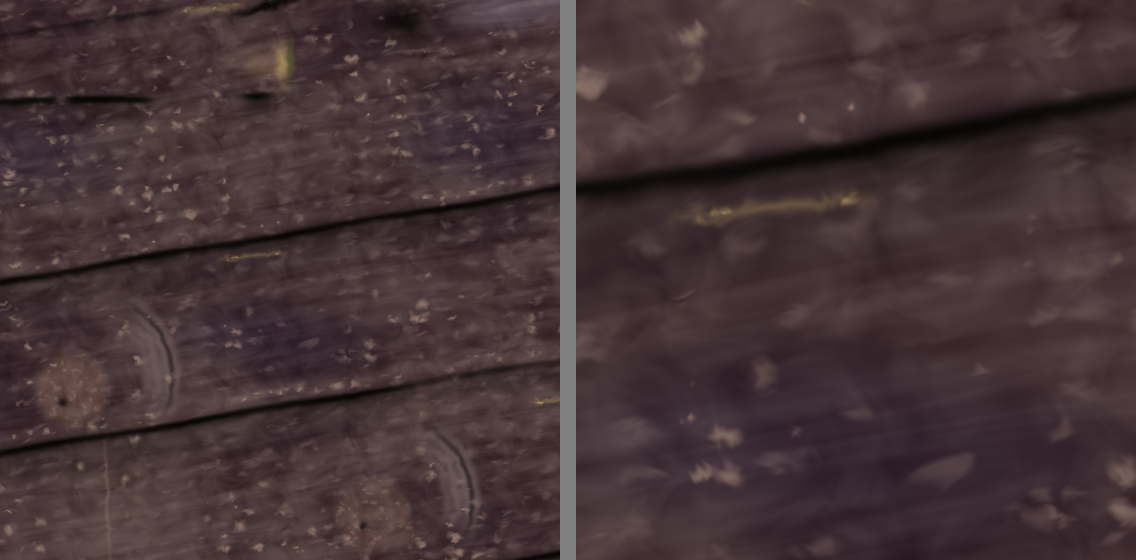
Left, the full canvas; right, a detail of the centre.
Give the GLSL for this texture, as a three.js fragment shader.

```glsl
varying vec2 vUv;

float hash(vec2 p) {
  return fract(sin(dot(p, vec2(41.3, 289.1))) * 4375.5);
}

// Layered, warped sines, roughly -1 to 1
float waves(vec2 p) {
  float sum = 0.0, amp = 0.6;
  for (int i = 0; i < 4; i++) {
    p = mat2(0.8, 0.6, -0.6, 0.8) * p * 1.6 + 0.7 * sin(p.yx * 1.3) + 2.7;
    sum += amp * sin(p.x) * sin(p.y);
    amp *= 0.7;
  }
  return sum;
}

// Cellular flakes of random size
float flakes(vec2 p, float share) {
  p += 0.25 * vec2(waves(p * 1.7), waves(p * 1.7 + 9.0));
  float mask = 0.0;
  for (int j = -1; j <= 1; j++) {
    for (int i = -1; i <= 1; i++) {
      vec2 cell = floor(p) + vec2(float(i), float(j));
      float d = length(p - cell - vec2(hash(cell), hash(cell + 7.0)));
      float size = 0.2 + 0.4 * hash(cell + 3.0);
      mask = max(mask, step(hash(cell + 11.0), share) * (1.0 - smoothstep(0.0, size, d)));
    }
  }
  return mask;
}

float band(float x, float width) {
  return exp(-x * x / (width * width));
}

float blob(vec2 p, float x, float y, float w, float h) {
  return band(p.x - x, w) * band(p.y - y, h);
}

// Soft line with tapered ends
float stroke(vec2 p, vec2 a, vec2 b, float width) {
  vec2 ab = b - a;
  float t = clamp(dot(p - a, ab) / dot(ab, ab), 0.0, 1.0);
  return band(length(p - a - ab * t), width * 0.63) * (0.35 + 2.6 * t * (1.0 - t));
}

void main() {
  vec2 p = vUv, along = vec2(p.x, p.y - 0.167 * p.x);
  float grain = waves(along * vec2(6.0, 65.0));
  float mottle = waves(p * vec2(38.0, 46.0));
  float chips = flakes(p * vec2(60.0, 75.0), 0.55);
  vec2 bent = p + 0.004 * vec2(mottle, waves(p * 60.0 + 5.0));
  vec3 cream = vec3(0.58, 0.48, 0.43), ochre = vec3(0.66, 0.56, 0.36);
  vec3 black = vec3(0.035, 0.022, 0.022);

  // Stained wood
  float tone = waves(p * 4.0) + 0.6 * waves(along * vec2(5.0, 16.0)) + 0.3 * mottle;
  vec3 color = mix(vec3(0.215, 0.145, 0.17), vec3(0.325, 0.25, 0.245), smoothstep(-0.9, 0.9, tone));
  color = mix(color, vec3(0.2, 0.15, 0.215), 0.6 * (blob(p, 0.05, 0.71, 0.16, 0.07)
    + blob(p, 0.87, 0.75, 0.14, 0.08) + blob(p, 0.47, 0.4, 0.18, 0.05)));
  color = mix(color, vec3(0.38, 0.3, 0.29), 0.55 * (blob(p, 0.08, 0.05, 0.25, 0.12)
    + blob(p, 0.72, 0.48, 0.22, 0.07)));
  color += 0.035 * grain + 0.025 * mottle;

  // Knots with a pale crescent beside each
  for (int k = 0; k < 2; k++) {
    float n = float(k);
    vec2 q = p - vec2(0.13, 0.303) - n * vec2(0.535, -0.221);
    float ripple = waves(q * 24.0);
    float r = length(q) + 0.004 * ripple;
    float knot = 1.0 - smoothstep(0.05, 0.08, r);
    knot = max(knot, n * 0.8 * blob(q, 0.06, -0.04, 0.04, 0.04));
    vec3 heart = vec3(0.4, 0.3, 0.275) + 0.02 * sin(r * 210.0 + ripple) + 0.04 * mottle;
    color = mix(color, heart, knot * (0.85 - 0.15 * n));
    color = mix(color, cream, 0.45 * knot * chips);
    color = mix(color, black, 0.75 * blob(q, -0.018, -0.022, 0.008, 0.008));

    vec2 c = q - vec2(0.04, 0.027);
    float radius = length(c) + 0.004 * ripple;
    float taper = 1.0 - smoothstep(0.3, 1.1, abs(atan(c.y, c.x) - 0.3));
    float body = smoothstep(0.075, 0.1, radius) * (1.0 - smoothstep(0.142, 0.162, radius));
    body *= 0.75 + 0.15 * sin(radius * 300.0 + ripple);
    color = mix(color, vec3(0.42, 0.345, 0.345), taper * body);
    color *= 1.0 - 0.4 * taper * band(radius - 0.138, 0.005);
  }

  // Scuffs, flakes and scratches
  float worn = smoothstep(-0.3, 0.6, waves(p * 7.0 + 4.0));
  color = mix(color, vec3(0.43, 0.35, 0.345), 0.55 * flakes(along * vec2(24.0, 45.0), 0.45));
  color = mix(color, cream, 0.9 * worn * flakes(p * vec2(36.0, 44.0), 0.3));
  float scratch = stroke(bent, vec2(0.66, 0.782), vec2(0.78, 0.802), 0.007)
    + stroke(bent, vec2(0.41, 0.28), vec2(0.54, 0.315), 0.009)
    + stroke(bent, vec2(0.68, 0.905), vec2(0.8, 0.911), 0.006);
  color = mix(color, cream, min(scratch * (0.3 + 0.7 * chips), 1.0));

  // Broken top boards
  float bare = smoothstep(0.92, 0.96, bent.y - 0.13 * (p.x - 0.8)) * smoothstep(0.77, 0.9, p.x);
  color = mix(color, vec3(0.41, 0.34, 0.38) + 0.09 * grain, 0.8 * bare);
  float hole = 0.85 * blob(bent, 0.715, 0.96, 0.05, 0.03)
    + 0.5 * stroke(bent, vec2(0.0, 0.935), vec2(0.32, 0.985), 0.01)
    + 0.95 * stroke(bent, vec2(0.41, 0.97), vec2(0.54, 1.008), 0.014);
  color = mix(color, black, min(hole, 1.0));

  // Gaps with shadow below and a chipped edge above
  float edgeChips = flakes(along * vec2(36.0, 50.0), 0.6);
  for (int k = -1; k <= 2; k++) {
    float n = float(k), top = step(1.5, n);
    float gap = 0.193 + 0.327 * n - 0.021 * n * n + mix(0.167 * p.x, 0.058 + 0.02 * p.x, top);
    float d = p.y - gap - 0.002 * sin(p.x * 17.0 + n * 3.0) - 0.0012 * mottle;
    float seam = 1.0 - smoothstep(0.24, 0.3, p.x) - 0.8 * band(p.x - 0.11, 0.015);
    float open = mix(1.0, seam + band(p.x - 0.46, 0.025), top);
    open *= 1.0 - 0.55 * smoothstep(0.68, 0.76, p.x) * step(abs(n), 0.5);
    open *= 0.88 + 0.12 * sin(p.x * 23.0 + 2.0 * n);
    float shade = exp(-max(-d, 0.0) / 0.022) * (1.0 - smoothstep(-0.004, 0.006, d));
    color = mix(color, vec3(0.1, 0.08, 0.07), 0.9 * shade * open);
    color = mix(color, black, open * band(d + 0.003, 0.0065));
    color = mix(color, cream, band(d - 0.02, 0.009) * (0.12 + 0.8 * edgeChips) * (1.0 - top));
  }

  // Exposed yellow splinters
  float splinter = stroke(bent, vec2(0.395, 0.537), vec2(0.51, 0.55), 0.008)
    + stroke(bent, vec2(0.32, 0.978), vec2(0.43, 0.989), 0.009)
    + stroke(bent, vec2(0.95, 0.28), vec2(1.02, 0.288), 0.008);
  color = mix(color, ochre, min(splinter * (0.4 + 0.8 * chips), 0.95));
  color = mix(color, vec3(0.46, 0.35, 0.28) + 0.1 * grain, 0.7 * blob(bent, 0.468, 0.885, 0.04, 0.03));
  color = mix(color, ochre, 0.85 * blob(bent, 0.504, 0.888, 0.011, 0.035));
  color = mix(color, vec3(0.3, 0.34, 0.18), 0.8 * blob(bent, 0.519, 0.892, 0.005, 0.035));

  // Board joint and nail heads
  color = mix(color, cream, 0.35 * stroke(bent, vec2(0.198, 0.0), vec2(0.186, 0.21), 0.005));
  for (int i = 0; i < 4; i++) {
    float row = floor(float(i) / 2.0), side = mod(float(i), 2.0);
    float r = length(bent - vec2(0.143 + 0.081 * side + 0.02 * row, 0.167 - 0.022 * side + 0.07 * row));
    color = mix(color, black, 0.45 * band(r, 0.015));
    color = mix(color, cream, 0.8 * band(r, 0.008));
  }
  gl_FragColor = vec4(clamp(color, 0.0, 1.0), 1.0);
}
```
